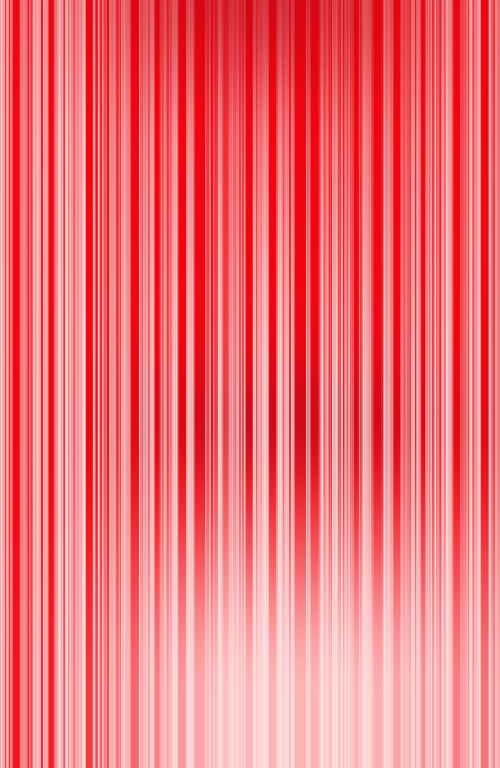
Write a Shadertoy shader that draws this background.

```glsl
#define INK vec3(0.94, 0.01, 0.05)
#define PALE vec3(0.98, 0.83, 0.83)
#define BLUSH vec3(1.00, 0.88, 0.88)
#define CRIMSON vec3(0.74, 0.03, 0.09)
#define BAND_COUNT 17
#define BAND_DRIFT 0.040
#define BAND_WIDTH 0.0060
#define FADE_START 0.46
#define FADE_END 0.09
#define GLOW_X 0.57
#define SEED 7.0

float hash(vec2 p) {
    vec3 q = fract(vec3(p.xyx) * 0.1031);
    q += dot(q, q.yzx + 33.33);
    return fract((q.x + q.y) * q.z);
}

float bell(float d, float width) {
    return exp(-d * d / (width * width));
}

// Antialiased coverage of a vertical bar
float bar(float x, float centre, float halfWidth, float pixel) {
    return clamp((halfWidth - abs(x - centre)) / pixel + 0.5, 0.0, 1.0);
}

// One jittered bar in each of count cells, blended over the tone below
float addBars(float tone, float x, float count, float contrast, float pixel) {
    float cell = floor(x * count);
    vec2 id = vec2(cell, count + SEED);
    float centre = (cell + 0.5 + 0.4 * (hash(id) - 0.5)) / count;
    float halfWidth = mix(0.12, 0.30, hash(id + 17.0)) / count;
    float barTone = clamp(0.44 + contrast * (hash(id + 41.0) - 0.5), 0.0, 1.0);
    return mix(tone, barTone, bar(x, centre, halfWidth, pixel));
}

// Evenly spaced bands, bowed to the right, with some leaning into pairs
float bandCentre(float k) {
    float u = k / float(BAND_COUNT);
    float even = (k + 0.55) / float(BAND_COUNT);
    float bow = BAND_DRIFT * sin(3.8 * u) + 0.030 * bell(k - 3.0, 1.2);
    float lean = 0.033 * step(0.7, cos(1.5708 * (k - 6.0))) * bell(k - 8.0, 4.0);
    float push = 0.012 * max(0.0, cos(1.5708 * (k - 7.0))) * bell(k - 7.0, 5.0);
    float recoil = 0.013 * cos(1.05 * (k - 13.0)) * smoothstep(11.5, 13.0, k);
    return even + bow - lean + push - recoil + 0.003 * bell(k - 8.5, 3.0);
}

float bandHalfWidth(float k) {
    float swell = 1.0 + 0.45 * bell(k - 8.0, 3.5);
    return BAND_WIDTH * swell * (1.0 - 0.32 * cos(1.933 * (k - 1.0)));
}

// Stripe tone: 0 is pale, 1 is full ink
float stripeTone(float x, float pixel) {
    float tone = 0.42;
    tone = addBars(tone, x, 41.0, 0.70, pixel);
    tone = addBars(tone, x, 67.0, 0.95, pixel);
    tone = addBars(tone, x, 97.0, 1.05, pixel);

    // Pale companions to the left of the bands
    for (int i = 0; i < BAND_COUNT; i++) {
        float k = float(i);
        float halfWidth = mix(0.007, 0.012, hash(vec2(k, SEED)));
        float centre = bandCentre(k) - bandHalfWidth(k) - halfWidth - 0.003;
        tone = mix(tone, 0.08, 0.72 * bar(x, centre, halfWidth, pixel));
    }
    tone = addBars(tone, x, 139.0, 0.95, pixel);

    // Broad red bands
    for (int i = 0; i < BAND_COUNT; i++) {
        float k = float(i);
        tone = mix(tone, 0.98, bar(x, bandCentre(k), bandHalfWidth(k), pixel));
    }
    return tone;
}

void mainImage(out vec4 fragColor, in vec2 fragCoord) {
    vec2 uv = fragCoord / iResolution.xy;
    float tone = stripeTone(uv.x, 1.0 / iResolution.x);
    float middle = bell(uv.x - GLOW_X, 0.34);

    // Redder toward the upper middle
    float upper = smoothstep(0.48, 1.0, uv.y) * middle;
    tone = mix(tone, 1.0, 0.44 * upper);

    // Stripes dissolve into blush low down, least at the left edge
    float reach = mix(0.08, 1.0, smoothstep(0.04, 0.48, uv.x));
    reach *= mix(1.0, 0.62, smoothstep(0.70, 1.0, uv.x));
    float fade = (1.0 - smoothstep(FADE_END, FADE_START, uv.y)) * reach;
    vec3 light = mix(PALE, BLUSH, fade);

    // Darker ink in a belt above the fade and along the top
    float belt = bell(uv.y - 0.45, 0.09) * middle;
    float top = smoothstep(0.80, 1.02, uv.y) * bell(uv.x - 0.52, 0.32);
    vec3 ink = mix(INK, CRIMSON, 0.65 * belt);
    ink = mix(ink, light, 0.80 * fade);

    vec3 color = mix(light, ink, tone);
    color = mix(color, CRIMSON, 0.55 * top);
    fragColor = vec4(color, 1.0);
}
```
